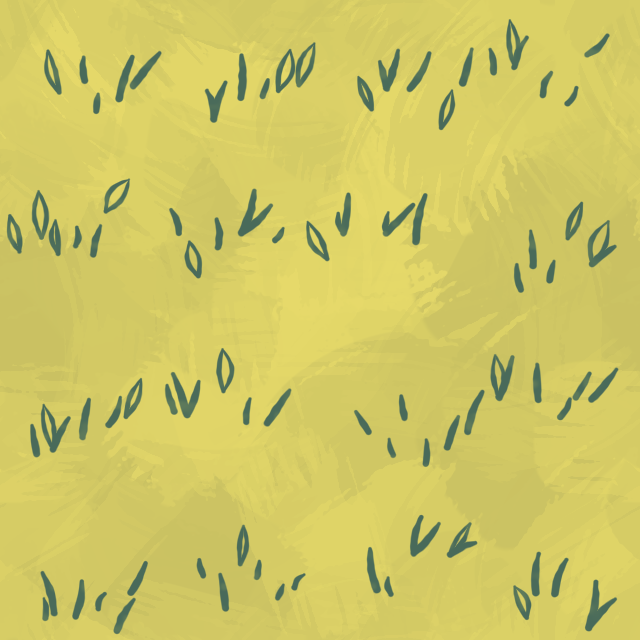
Give the GLSL for this texture, as a WebGL 1 fragment shader.

```glsl
precision highp float;
// Dark green grass blades and open leaves scattered in tufts over dry-brushed yellow paint.

uniform vec2 u_resolution;

const float PI = 3.14159;
const vec3 BASE = vec3(0.86, 0.82, 0.40);
const vec3 SHADE = vec3(0.79, 0.757, 0.385);
const vec3 LIGHT = vec3(0.905, 0.855, 0.415);
const vec3 INK = vec3(0.27, 0.405, 0.35);
const vec3 FADED_INK = vec3(0.35, 0.465, 0.355);

float hash(vec2 p) {
  return fract(sin(dot(p, vec2(127.1, 311.7))) * 43758.545);
}

float noise(vec2 p) {
  vec2 i = floor(p), f = fract(p);
  f = f * f * (3.0 - 2.0 * f);
  return mix(mix(hash(i), hash(i + vec2(1.0, 0.0)), f.x),
             mix(hash(i + vec2(0.0, 1.0)), hash(i + 1.0), f.x), f.y);
}

vec2 rotate(vec2 p, float angle) {
  float c = cos(angle), s = sin(angle);
  return vec2(c * p.x - s * p.y, s * p.x + c * p.y);
}

// Coverage of one curved dab, frayed along its bristles.
float brushDab(vec2 q, vec2 halfSize, float curve, float dryness, float seed) {
  q.y += curve * q.x * q.x;
  vec2 r = q / halfSize;
  r *= r;
  float inside = 1.0 - pow(dot(r, r), 0.25);
  float bristles = noise(vec2(q.x * 2.0, q.y * 24.0) + seed * 91.0) - 0.5;
  float blotch = noise(q * 4.0 + seed * 57.0) - 0.5;
  float grain = noise(q * 42.0 + seed * 33.0) - 0.5;
  float edge = inside * 1.5 - 0.1 + bristles * dryness + blotch * 0.6 + grain * 0.22;
  return smoothstep(0.0, 0.07, edge) * smoothstep(0.0, 0.04, inside);
}

// Lays one coat of overlapping dabs, one per grid cell.
vec3 paintCoat(vec3 color, vec2 p, float cells, float dryness, float opacity) {
  vec2 grid = p * cells;
  for (int j = -1; j <= 1; j++) {
    for (int i = -1; i <= 1; i++) {
      vec2 cell = floor(grid) + vec2(float(i), float(j));
      vec2 id = mod(cell, cells) + cells * 7.0;
      vec2 center = cell + 0.3 + 0.4 * vec2(hash(id), hash(id + 17.3));
      float seed = hash(id + 5.9);
      float tone = hash(id + 31.7);
      vec2 q = rotate(grid - center, PI * hash(id + 43.1));
      vec2 halfSize = vec2(0.95, mix(0.4, 0.68, seed));
      float cover = brushDab(q, halfSize, mix(-0.35, 0.35, tone), dryness, seed);
      vec3 paint = tone < 0.37 ? SHADE : (tone < 0.62 ? LIGHT : BASE);
      color = mix(color, paint, cover * opacity * mix(0.6, 1.0, seed));
    }
  }
  return color;
}

// Distance to a blade rising from the origin; a belly above zero opens it into a leaf outline.
float bladeDistance(vec2 p, float len, float bend, float belly, float thickness) {
  float t = clamp(p.y / len, 0.0, 1.0);
  float arch = sin(PI * t);
  float side = abs(p.x - bend * arch) - belly * arch;
  float taper = mix(1.0, 0.55, t) + 0.3 * arch;
  return length(vec2(side, p.y - t * len)) - thickness * taper;
}

// Distance to the nearest blade of a fanned tuft.
float tuftDistance(vec2 p, vec2 id) {
  float nearest = 1.0;
  float lean = mix(-0.05, 0.35, hash(id + 2.3));
  for (int k = 0; k < 6; k++) {
    float n = float(k);
    vec2 key = id + vec2(n * 3.7, n * 9.1);
    // Some blades share the root of the one before, making a V.
    float joined = k > 0 ? step(0.76, hash(key + 1.9)) : 0.0;
    float slot = n - joined;
    vec2 rootKey = id + vec2(slot * 3.7, slot * 9.1);
    vec2 jitter = vec2(hash(rootKey + 4.1), hash(rootKey + 8.3)) - 0.5;
    vec2 root = vec2((slot - 2.5) * 0.028, -0.03) + jitter * vec2(0.018, 0.085);
    float angle = lean + root.x * 5.5 + (hash(key + 6.7) - 0.5) * 0.35 + joined * 0.5;
    float kind = hash(key + 12.9);
    float isLeaf = step(0.73, kind) * (1.0 - joined);
    float size = hash(key + 21.1);
    float len = mix(mix(0.022, 0.075, size), mix(0.05, 0.075, size), isLeaf);
    float bend = (hash(key + 27.7) - 0.5) * 0.008;
    float belly = isLeaf * mix(0.005, 0.0115, hash(key + 35.3));
    float thickness = mix(mix(0.0044, 0.006, size), 0.0036, isLeaf);
    float d = bladeDistance(rotate(p - root, angle), len, bend, belly, thickness);
    nearest = min(nearest, hash(key + 40.9) < 0.88 ? d : 1.0);
  }
  return nearest;
}

float grassDistance(vec2 p, float cells) {
  float nearest = 1.0;
  for (int j = -1; j <= 1; j++) {
    for (int i = -1; i <= 1; i++) {
      vec2 cell = floor(p * cells) + vec2(float(i), float(j));
      vec2 id = mod(cell, cells) * 13.0 + 3.0;
      vec2 center = cell + 0.32 + 0.36 * vec2(hash(id + 0.7), hash(id + 50.3));
      nearest = min(nearest, tuftDistance(p - center / cells, id));
    }
  }
  return nearest;
}

void main() {
  vec2 p = gl_FragCoord.xy / u_resolution.y;
  vec3 color = paintCoat(BASE, p, 4.0, 0.65, 0.95);
  color = paintCoat(color, p + 0.07, 6.0, 1.5, 0.38);

  // Ink with a slightly shaky, soft edge.
  float d = grassDistance(p, 4.0) + (noise(p * 110.0) - 0.5) * 0.0018;
  float ink = 1.0 - smoothstep(-0.0014, 0.0014, d);
  vec3 inkColor = mix(INK, FADED_INK, smoothstep(0.5, 0.95, noise(p * 60.0)));
  gl_FragColor = vec4(mix(color, inkColor, ink * 0.97), 1.0);
}
```
